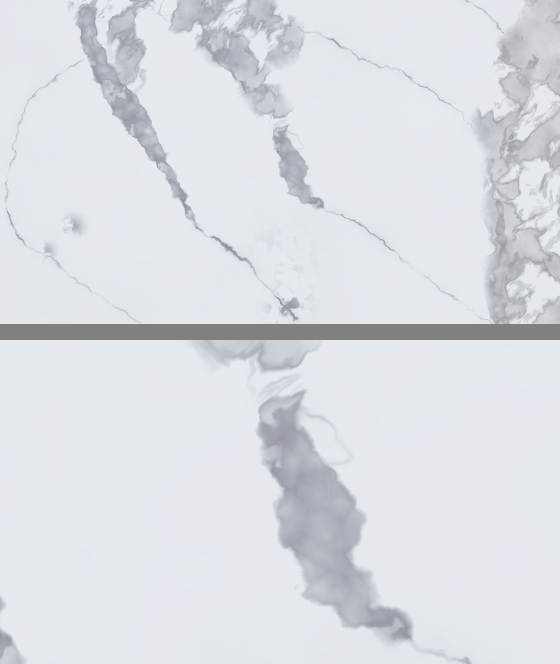
Top, the full canvas; bottom, a detail of the centre.
Reproduce this texture procedurally as a Shadertoy shader.

```glsl
// White marble slab: tapering grey veins, jagged hairlines and broken stone patches.
// Bezier strokes are bent by layered noise; noise contours form the rimmed stones.
// Everything is measured in canvas heights, with x running from 0 to about 1.73.

float hash(vec2 p) {
    return fract(sin(dot(p, vec2(127.1, 311.7))) * 43758.5453);
}

float noise(vec2 p) {
    vec2 i = floor(p), f = fract(p);
    f = f * f * (3.0 - 2.0 * f);
    return mix(mix(hash(i), hash(i + vec2(1, 0)), f.x),
               mix(hash(i + vec2(0, 1)), hash(i + vec2(1, 1)), f.x), f.y);
}

float fbm(vec2 p) {
    float sum = 0.0, amp = 0.516;
    for (int i = 0; i < 5; i++) {
        sum += amp * noise(p);
        p = mat2(1.6, 1.2, -1.2, 1.6) * p + 7.3;
        amp *= 0.5;
    }
    return sum;
}

vec2 fbm2(vec2 p) {
    return vec2(fbm(p), fbm(p + 41.7)) - 0.5;
}

// Distance to the nearest scattered grain centre
float grains(vec2 p) {
    float nearest = 2.0;
    for (int k = 0; k < 9; k++) {
        vec2 cell = floor(p) + vec2(k % 3, k / 3) - 1.0;
        vec2 centre = cell + vec2(hash(cell), hash(cell + 19.3));
        nearest = min(nearest, length(p - centre));
    }
    return nearest;
}

// Signed distance to a quadratic Bezier stroke, half width wa tapering to wc
float stroke(vec2 p, vec2 a, vec2 b, vec2 c, float wa, float wc) {
    float best = 9.0;
    vec2 from = a;
    for (int i = 1; i <= 10; i++) {
        float t = float(i) / 10.0;
        vec2 to = mix(mix(a, b, t), mix(b, c, t), t), s = to - from;
        float h = clamp(dot(p - from, s) / dot(s, s), 0.0, 1.0);
        best = min(best, length(p - from - s * h) - mix(wa, wc, t - (1.0 - h) / 10.0));
        from = to;
    }
    return best;
}

float blotch(vec2 p, vec2 centre, float radius) {
    vec2 d = (p - centre) / radius;
    return exp(-dot(d, d));
}

void mainImage(out vec4 fragColor, in vec2 fragCoord) {
    vec2 p = fragCoord / iResolution.y;
    float aa = max(0.0035, 0.8 / iResolution.y);
    vec2 bend = 0.035 * fbm2(p * 9.0);
    vec2 q = p + bend + 0.022 * fbm2(p * 42.0);
    float grain = grains(q * 27.0);

    // Broad grey veins with lumpy sides
    float broad = stroke(q, vec2(0.27, 0.96), vec2(0.28, 0.80), vec2(0.41, 0.64), 0.028, 0.040);
    broad = min(broad, stroke(q, vec2(0.41, 0.64), vec2(0.50, 0.50), vec2(0.60, 0.305), 0.040, 0.006));
    broad = min(broad, stroke(q, vec2(0.865, 0.59), vec2(0.885, 0.53), vec2(0.905, 0.48), 0.017, 0.040));
    broad = min(broad, stroke(q, vec2(0.905, 0.48), vec2(0.915, 0.39), vec2(0.99, 0.36), 0.042, 0.008));
    broad = min(broad, stroke(q, vec2(0.65, 0.87), vec2(0.68, 0.80), vec2(0.78, 0.71), 0.017, 0.004));
    broad = min(broad, stroke(q, vec2(1.545, 0.38), vec2(1.54, 0.2), vec2(1.55, 0.0), 0.010, 0.018));
    broad += 0.018 * (grain - 0.4);

    // Hairlines: dark ones, then faint ones
    float dark = stroke(q, vec2(0.60, 0.305), vec2(0.76, 0.22), vec2(0.91, 0.01), 0.002, 0.002);
    dark = min(dark, stroke(q, vec2(0.87, 0.915), vec2(1.0, 0.90), vec2(1.12, 0.815), 0.001, 0.001));
    dark = min(dark, stroke(q, vec2(0.018, 0.345), vec2(0.05, 0.22), vec2(0.157, 0.205), 0.001, 0.001));
    dark = min(dark, stroke(q, vec2(0.98, 0.36), vec2(1.13, 0.32), vec2(1.24, 0.20), 0.001, 0.0));
    dark = min(dark, stroke(q, vec2(1.12, 0.815), vec2(1.32, 0.765), vec2(1.47, 0.59), 0.001, 0.0));
    float faint = stroke(q, vec2(0.25, 0.81), vec2(0.06, 0.73), vec2(0.045, 0.53), 0.001, 0.0);
    faint = min(faint, stroke(q, vec2(0.045, 0.53), vec2(0.01, 0.42), vec2(0.018, 0.345), 0.0, 0.001));
    faint = min(faint, stroke(q, vec2(0.157, 0.205), vec2(0.26, 0.10), vec2(0.43, 0.0), 0.001, 0.0));
    faint = min(faint, stroke(q, vec2(1.24, 0.20), vec2(1.32, 0.12), vec2(1.53, 0.0), 0.0, 0.0));
    faint = min(faint, stroke(q, vec2(1.435, 1.0), vec2(1.50, 0.96), vec2(1.55, 0.9), 0.001, 0.001));
    faint = min(faint, stroke(q, vec2(0.875, 0.60), vec2(0.98, 0.55), vec2(0.92, 0.53), 0.0, 0.001));
    float crack = 0.72 * smoothstep(aa + 0.001, -0.002, dark) + 0.10 * exp(-80.0 * max(dark, 0.0));
    crack = max(crack, 0.46 * smoothstep(aa + 0.001, -0.002, faint) + 0.05 * exp(-80.0 * max(faint, 0.0)));
    crack *= 0.25 + 0.85 * smoothstep(0.15, 0.75, noise(p * 30.0));

    // Signed distance to the broken regions: right band and top drift
    float edge = 1.53 + 0.12 * smoothstep(0.8, 1.0, p.y) - 0.055 * exp(-pow((p.y - 0.62) / 0.06, 2.0));
    float drift = stroke(q, vec2(0.30, 1.0), vec2(0.42, 0.97), vec2(0.40, 0.76), 0.06, 0.012);
    drift = min(drift, stroke(q, vec2(0.45, 1.02), vec2(0.72, 0.95), vec2(0.86, 0.62), 0.065, 0.018));
    drift = min(drift, stroke(q, vec2(0.60, 1.03), vec2(0.76, 0.99), vec2(0.87, 0.87), 0.07, 0.04));
    float region = min(edge - q.x, drift);

    // Stones stretched down to the right, with dark rims and pale hearts
    vec2 along = mat2(0.8, 0.6, -0.6, 0.8) * (p + 1.6 * bend);
    along += 0.05 * fbm2(along * 13.0);
    float height = fbm(along * vec2(17.0, 11.0) + 3.0) - 0.5 - 2.0 * max(region + 0.01, 0.0);
    float heart = 0.12 + 0.5 * fbm(along * 11.0 + 60.0);
    float stones = smoothstep(-0.09, 0.02, height) * mix(0.64, heart, smoothstep(0.0, 0.09, height));
    float wisps = 0.32 * smoothstep(0.05, 0.0, abs(fbm(along * vec2(19.0, 10.0) + 20.0) - 0.5));
    stones = max(stones, wisps * smoothstep(0.02, -0.03, region));
    stones *= (0.55 + 0.9 * fbm(p * 26.0)) * smoothstep(0.05, 0.0, region);

    // Mottled filling of the broad veins
    float cloud = fbm(q * 15.0);
    float filling = 0.44 + 0.40 * grain + 0.9 * (cloud - 0.5);
    filling -= 0.4 * smoothstep(0.64, 0.70, cloud);
    filling += 0.10 * smoothstep(-0.010, 0.0, broad);

    // Smudges beside the hairlines
    float smudge = blotch(p, vec2(0.225, 0.30), 0.03) + 0.8 * blotch(p, vec2(0.145, 0.225), 0.025);
    smudge += 1.3 * blotch(p, vec2(0.89, 0.05), 0.05) + 0.25 * blotch(p, vec2(0.87, 0.2), 0.09);
    smudge *= 0.65 * smoothstep(0.44, 0.65, fbm(q * 34.0));

    float grey = max(max(stones, crack), smudge);
    grey = mix(grey, filling, smoothstep(1.3 * aa, -1.3 * aa, broad));
    vec3 white = vec3(0.897, 0.914, 0.934) + 0.02 * (fbm(p * 3.0) - 0.5);
    vec3 slate = mix(vec3(0.53, 0.54, 0.58), vec3(0.56, 0.56, 0.57), smoothstep(1.5, 1.56, p.x));
    fragColor = vec4(mix(white, slate, clamp(grey, 0.0, 1.0)), 1.0);
}
```
